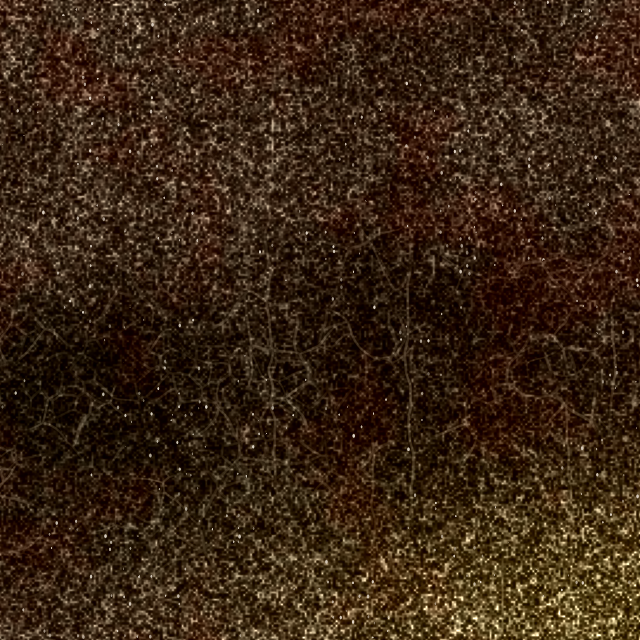
Reproduce this texture procedurally as a three.js fragment shader.

```glsl
// Aged dark varnish: coarse brown grain over a shadowed band and a golden corner,
// crossed by a broken net of pale hairline cracks, long upright cracks and flecks.
// Every layer shifts one tone value, which is turned into warm colour at the end.
#define GRAIN_SCALE 270.0
#define GRAIN_CONTRAST 1.9
#define SHADOW_TONE 0.125
#define BROWN_TONE 0.198
#define GLOW_TONE 0.17
#define NET_CELLS 15.0
#define COLUMN_COUNT 10.0
#define CRACK_WIDTH 0.0026
#define CRACK_TONE 0.43
#define FLECK_CELLS 95.0
#define FLECK_SHARE 0.045

varying vec2 vUv;

float hash(vec2 p) {
  vec3 q = fract(p.xyx * 0.1031);
  q += dot(q, q.yzx + 33.33);
  return fract((q.x + q.y) * q.z);
}

vec2 hash2(vec2 p) {
  return vec2(hash(p + 17.3), hash(p.yx + 71.9));
}

float noise(vec2 p) {
  vec2 i = floor(p), f = fract(p);
  f = f * f * (3.0 - 2.0 * f);
  float low = mix(hash(i), hash(i + vec2(1.0, 0.0)), f.x);
  float high = mix(hash(i + vec2(0.0, 1.0)), hash(i + 1.0), f.x);
  return mix(low, high, f.y);
}

float fbm(vec2 p) {
  float sum = 0.0, weight = 0.55;
  for (int k = 0; k < 4; k++) {
    sum += weight * noise(p);
    p = p * 2.03 + 19.7;
    weight *= 0.5;
  }
  return sum;
}

// Distance to the nearest Voronoi border, in cell units.
float cellBorder(vec2 p) {
  vec2 cell = floor(p), f = fract(p), nearest = vec2(0.0);
  float best = 9.0, border = 9.0;
  for (int j = -1; j <= 1; j++)
    for (int i = -1; i <= 1; i++) {
      vec2 g = vec2(float(i), float(j));
      vec2 r = g + hash2(cell + g) - f;
      if (dot(r, r) < best) { best = dot(r, r); nearest = r; }
    }
  for (int j = -2; j <= 2; j++)
    for (int i = -2; i <= 2; i++) {
      vec2 g = vec2(float(i), float(j));
      vec2 r = g + hash2(cell + g) - f;
      vec2 d = r - nearest;
      if (dot(d, d) > 0.0001)
        border = min(border, dot(0.5 * (r + nearest), normalize(d)));
    }
  return border;
}

float hairline(float dist, float width) {
  return 1.0 - smoothstep(0.25 * width, 1.3 * width, dist);
}

// Long upright cracks, one wandering line in each column.
float uprightCracks(vec2 p) {
  float mask = 0.0;
  float lean = 0.09 * (1.0 - p.x) * (p.y - 0.4);
  float column = floor((p.x + lean) * COLUMN_COUNT);
  for (int k = -1; k <= 1; k++) {
    float id = column + float(k);
    float wander = 0.03 * noise(vec2(id * 7.1, p.y * 7.0)) + 0.012 * noise(vec2(id * 3.7, p.y * 38.0));
    float x = (id + 0.2 + 0.6 * hash(vec2(id, 5.0))) / COLUMN_COUNT + wander - 0.02;
    float alive = smoothstep(0.42, 0.62, noise(vec2(id * 9.3 + 40.0, p.y * 4.5)));
    mask = max(mask, alive * hairline(abs(p.x + lean - x), CRACK_WIDTH));
  }
  return mask;
}

// Small pale flecks, gathered in loose clusters.
float flecks(vec2 p) {
  vec2 q = p * FLECK_CELLS, cell = floor(q);
  float share = FLECK_SHARE * smoothstep(0.3, 0.75, noise(p * 11.0 + 8.0)) * 2.0;
  vec2 offset = (fract(q) - 0.3 - 0.4 * hash2(cell)) * vec2(1.25, 0.85);
  float radius = mix(0.12, 0.27, hash(cell + 3.1));
  float dotMask = 1.0 - smoothstep(0.5 * radius, 1.3 * radius, length(offset));
  return dotMask * step(hash(cell + 51.0), share) * mix(0.4, 1.0, hash(cell + 9.4));
}

void main() {
  vec2 p = vUv;
  float patches = fbm(p * 5.0 + 3.0) - 0.5;

  // Broad light: shadowed middle band, golden lower right corner.
  float bandDist = abs(p.y - mix(0.33, 0.44, p.x) + 0.12 * patches);
  float shadow = 1.0 - smoothstep(0.06, 0.36, bandDist);
  float glow = exp(-dot((p - vec2(1.02, 0.03)) * vec2(1.7, 4.2), (p - vec2(1.02, 0.03)) * vec2(1.7, 4.2)));
  float tone = mix(BROWN_TONE, SHADOW_TONE, shadow) + GLOW_TONE * glow;
  tone *= 1.0 + 0.7 * patches;

  // Crack net, with darker islands inside its cells.
  vec2 warped = p + 0.018 * (vec2(noise(p * 26.0), noise(p * 26.0 + 60.0)) - 0.5);
  float border = cellBorder(warped * NET_CELLS) / NET_CELLS;
  float fineBorder = cellBorder(warped * NET_CELLS * 2.1 + 31.0) / (NET_CELLS * 2.1);
  tone *= 1.0 - 0.22 * shadow * smoothstep(0.004, 0.018, border);
  float net = hairline(border, CRACK_WIDTH) * smoothstep(0.38, 0.7, noise(p * 17.0 + 4.0));
  float fineNet = hairline(fineBorder, CRACK_WIDTH) * smoothstep(0.45, 0.8, noise(p * 21.0 + 90.0));
  float cracks = max(net * 0.75, fineNet * 0.5) * mix(0.4, 1.0, shadow);
  cracks = max(cracks, uprightCracks(p) * mix(0.45, 0.85, shadow));

  // Grain in two sizes; the exponent gives few bright and many dark grains.
  float fine = noise(p * GRAIN_SCALE) - 0.5;
  float medium = noise(p * GRAIN_SCALE * 0.53 + 40.0) - 0.5;
  float grain = exp(GRAIN_CONTRAST * (fine + 0.6 * medium));
  tone *= grain;
  tone = mix(tone, CRACK_TONE * mix(0.7, 1.0, grain), cracks * 0.75);
  float fleck = flecks(p);
  tone = mix(tone, 0.88, fleck);

  // Tone to colour, with rusty patches, greenish shadows and golden light.
  vec3 color = tone * vec3(1.0, 0.98, 0.9) - vec3(0.0, 0.07, 0.115);
  float rust = smoothstep(0.5, 0.75, fbm(p * 9.0 + 50.0)) + 0.5 * (noise(p * 65.0) - 0.5);
  color += rust * vec3(0.03, -0.015, -0.015) * (1.0 - fleck);
  color += shadow * (1.0 - p.x) * vec3(-0.02, 0.008, 0.008);
  color.b -= 0.1 * glow * (1.0 - fleck);
  color += fleck * vec3(0.0, 0.04, 0.1);
  gl_FragColor = vec4(clamp(color, 0.0, 1.0), 1.0);
}
```
